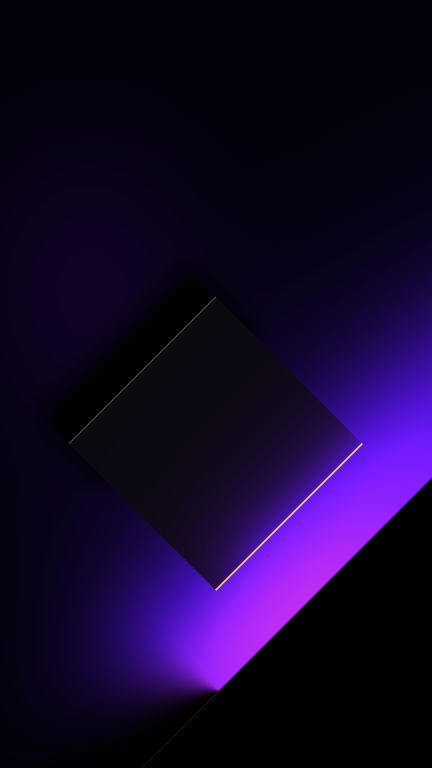
A WebGL 1 fragment shader for this background:

```glsl
precision highp float;
// A dark tilted tile hovers over a violet glow that is cut off by a black diagonal edge.
// Everything lives in axes turned by 45 degrees: s.x runs along the edge, s.y across it.
// Glows are smooth falloffs, the tile and its shadow are box distances, the rims are thin lines.
uniform vec2 u_resolution;

const vec2 TILE_CENTER = vec2(0.884, 0.178);
const float TILE_HALF = 0.24;
const vec2 EDGE_START = vec2(0.485, -0.232);

const vec3 NIGHT = vec3(0.010, 0.005, 0.040);
const vec3 HAZE = vec3(0.048, 0.002, 0.095);
const vec3 VIOLET = vec3(0.36, 0.08, 1.00);
const vec3 MAGENTA = vec3(0.74, 0.17, 0.92);
const vec3 FACE = vec3(0.043, 0.034, 0.062);
const vec3 GOLD = vec3(1.00, 0.83, 0.50);

float boxDistance(vec2 p, vec2 halfSize) {
  vec2 q = abs(p) - halfSize;
  return length(max(q, 0.0)) + min(max(q.x, q.y), 0.0);
}

// Bell curve with a chosen width
float bell(float x, float width) {
  float k = x / width;
  return exp(-k * k);
}

// One inside the shape, zero outside, with a soft border
float coverage(float dist, float softness) {
  return 1.0 - smoothstep(-softness, softness, dist);
}

// Light rising from the diagonal edge; it fans out into darkness past the edge start
vec3 edgeGlow(vec2 s, float fan) {
  float d = max(s.y - EDGE_START.y, 0.0);
  float core = 0.9 * exp(-pow(d / 0.265, 2.5));
  float tail = 0.3 * bell(d, 0.45);
  float strength = min((core + tail) * bell(s.x - 0.87, 0.85), 1.0);
  float heat = (1.0 - smoothstep(0.0, 0.25, d)) * bell(s.x - 0.74, 0.42);
  return mix(VIOLET, MAGENTA, heat) * strength * fan;
}

// Dark face, lit along its lower right side
vec3 tileFace(vec2 local) {
  float inset = max(local.y + TILE_HALF, 0.0);
  float along = smoothstep(-0.36, -0.04, local.x);
  float lit = 0.62 * exp(-inset / 0.062) * along;
  vec3 ambient = vec3(0.035, 0.0, 0.06) * bell(inset, 0.22);
  return FACE + ambient + VIOLET * lit;
}

// Straight rim along one side of the tile
float rim(vec2 local, float side, float halfWidth, float pixel) {
  return coverage(boxDistance(local - vec2(0.0, side), vec2(TILE_HALF, halfWidth)), pixel);
}

void main() {
  vec2 p = gl_FragCoord.xy / u_resolution.x;
  float pixel = 0.7 / u_resolution.x;
  vec2 s = vec2(p.x + p.y, p.y - p.x) * 0.70710678;
  vec2 local = s - TILE_CENTER;
  vec2 fromStart = s - EDGE_START;

  // Background: night, soft haze on the left, glow from the edge
  float fan = 1.0 - smoothstep(1.35, 3.0, atan(fromStart.y, fromStart.x));
  vec3 color = NIGHT * fan;
  color += HAZE * bell(length((p - vec2(0.20, 1.12)) * vec2(1.0, 0.8)), 0.28);
  color += edgeGlow(s, fan);

  // Shadow behind the upper left side
  float shadowDistance = boxDistance(s - vec2(0.884, 0.40), vec2(0.20, 0.06));
  color *= 1.0 - 0.96 * (1.0 - smoothstep(0.0, 0.11, shadowDistance));

  // Black region below the diagonal edge
  color = mix(color, vec3(0.002, 0.001, 0.010), coverage(fromStart.y, pixel * 1.5));

  // Tile and its two bright rims
  color = mix(color, tileFace(local), coverage(boxDistance(local, vec2(TILE_HALF)), pixel));
  color = mix(color, GOLD, 0.95 * rim(local, -TILE_HALF, 0.0020, pixel));
  color = mix(color, GOLD * 0.62, 0.75 * rim(local, TILE_HALF, 0.0009, pixel));

  gl_FragColor = vec4(color, 1.0);
}
```
